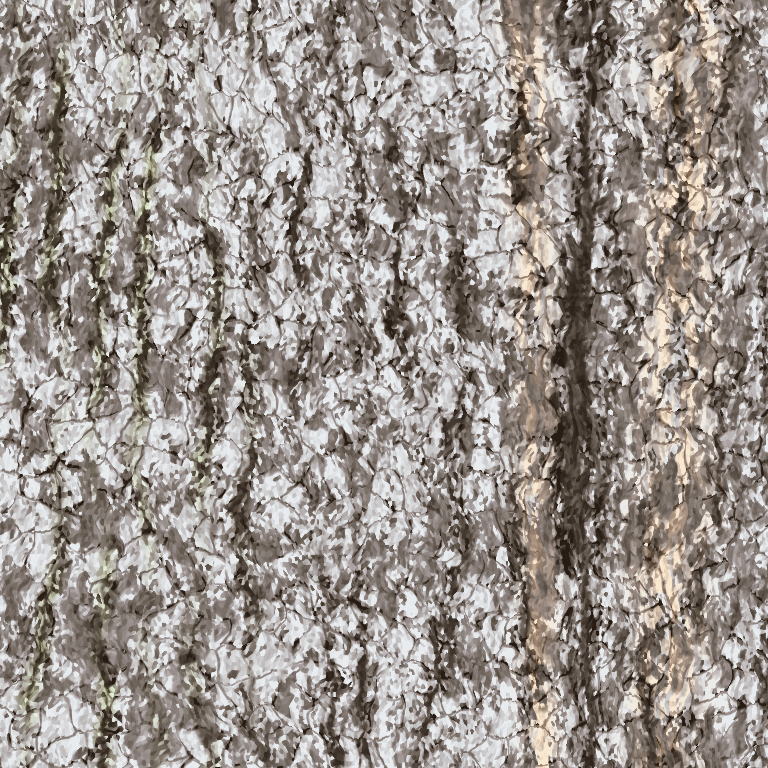
A WebGL 1 fragment shader for this texture:

```glsl
precision highp float;
uniform vec2 u_resolution;

float hash(vec2 p) {
  return fract(sin(dot(p, vec2(127.1, 311.7))) * 43758.5);
}

// Cellular noise: x = distance to the cell border, y = soft-edged cell value
vec2 cells(vec2 p) {
  vec2 home = floor(p);
  float nearest = 9.0, second = 9.0, total = 0.0, weights = 0.0;
  for (int j = -1; j <= 1; j++) {
    for (int i = -1; i <= 1; i++) {
      vec2 cell = home + vec2(float(i), float(j));
      vec2 seed = cell + vec2(hash(cell), hash(cell + 57.3));
      float d = length(p - seed);
      second = min(second, max(nearest, d));
      nearest = min(nearest, d);
      float w = exp2(-24.0 * d);
      total += w * hash(cell + 19.7);
      weights += w;
    }
  }
  return vec2(second - nearest, total / weights);
}

// Dark crevice to pale lichen
vec3 barkRamp(float t) {
  t = clamp(t, 0.0, 1.04) * 5.0;
  vec3 c = mix(vec3(0.15, 0.11, 0.08), vec3(0.33, 0.29, 0.25), clamp(t, 0.0, 1.0));
  c = mix(c, vec3(0.47, 0.43, 0.40), clamp(t - 1.0, 0.0, 1.0));
  c = mix(c, vec3(0.60, 0.56, 0.55), clamp(t - 2.0, 0.0, 1.0));
  c = mix(c, vec3(0.73, 0.71, 0.71), clamp(t - 3.0, 0.0, 1.0));
  return mix(c, vec3(0.88, 0.89, 0.90), clamp(t - 4.0, 0.0, 1.2));
}

// Wandering vertical fissures: x = dark core, y = rough shoulder
vec2 fissures(float s, float y, float ragged) {
  vec2 result = vec2(0.0);
  for (int i = -1; i <= 1; i++) {
    float b = floor(s + 0.5) + float(i);
    float h = hash(vec2(b, 3.0));
    float path = 0.3 * (h - 0.5) + 0.2 * sin(y * (5.0 + 4.0 * h) + h * 40.0)
               + 0.08 * sin(y * 23.0 + h * 70.0) + 0.04 * sin(y * 61.0 + h * 90.0);
    float d = abs(s - b - path) + ragged;
    float depth = smoothstep(-0.8, 0.7, sin(y * (6.0 + 6.0 * h) + h * 50.0)
                + 0.5 * sin(y * 27.0 + h * 30.0));
    result = max(result, vec2(depth * (1.0 - smoothstep(0.015, 0.085, d)),
                              (0.3 + 0.7 * depth) * (1.0 - smoothstep(0.05, 0.28, d))));
  }
  return result;
}

void main() {
  vec2 uv = gl_FragCoord.xy / u_resolution;

  // Leaning grain with a small irregular sway
  vec2 p = uv;
  p.x -= 0.05 * (uv.y - 0.5) * cos(6.28 * uv.x);
  p += 0.004 * vec2(sin(31.0 * uv.y + 14.0 * uv.x), sin(43.0 * uv.x + 9.0 * uv.y));
  p += 0.0018 * vec2(sin(137.0 * uv.y + 60.0 * uv.x), sin(171.0 * uv.x - 50.0 * uv.y));

  float grain = cells(p * vec2(230.0, 165.0)).y;
  float flake = cells(p * vec2(85.0, 52.0) + 7.0).y;
  float fibre = cells(p * vec2(170.0, 20.0) + 31.0).y;
  vec2 ragged = vec2(flake - 0.5, grain - 0.5);
  float patches = cells(p * vec2(34.0, 18.0) + 0.25 * ragged + 13.0).y;
  float plate = cells(p * vec2(25.0, 24.0) + 0.12 * ragged + 41.0).x;

  // Lichen over brown bark
  float oldBark = smoothstep(0.63, 0.72, uv.x);
  float lichen = 0.42 * patches + 0.34 * flake + 0.24 * grain - 0.06 * oldBark
               + 0.035 * sin(13.0 * uv.x + 3.0 * sin(5.0 * uv.y));
  float tone = mix(0.38 + 0.28 * flake, 0.95, smoothstep(0.39, 0.58, lichen));
  tone += 0.26 * (grain - 0.5) + (0.18 + 0.16 * oldBark) * (fibre - 0.5);

  // Plate borders and fissures
  float border = 1.0 - smoothstep(0.02, 0.11, plate);
  tone -= 0.5 * border * smoothstep(0.25, 0.65, patches * 0.5 + fibre * 0.5);
  vec2 fissure = fissures(p.x * 15.0, uv.y, 0.1 * ragged.x + 0.07 * ragged.y);
  fissure *= 1.0 - 0.4 * oldBark;
  tone -= fissure.y * (0.08 + 0.42 * (1.0 - grain) * (0.4 + 0.6 * fibre));
  tone = mix(tone, 0.06 + 0.12 * grain, 0.92 * fissure.x);

  // One deep cleft with torn sides
  float cleft = abs(uv.x - 0.757 - 0.01 * sin(8.0 * uv.y + 1.0) - 0.004 * sin(29.0 * uv.y));
  float gape = 0.005 + 0.011 * smoothstep(-0.4, 0.9, sin(6.0 * uv.y - 1.5));
  float torn = cleft + 0.006 * ragged.x + 0.004 * ragged.y;
  tone -= 0.25 * (1.0 - smoothstep(gape, gape + 0.03, torn)) * (1.2 - fibre);
  tone = mix(tone, 0.04 + 0.3 * grain * fibre, 0.9 * (1.0 - smoothstep(gape * 0.6, gape + 0.003, torn)));

  // Tan inner wood on the right, faint moss on the left
  vec3 color = barkRamp(tone);
  float tan1 = exp(-pow((p.x - 0.695) / 0.025, 2.0));
  float tan2 = exp(-pow((p.x - 0.88) / 0.05, 2.0));
  float wood = max(tan1, tan2) * smoothstep(0.3, 0.7, 0.5 * fibre + 0.5 * flake);
  color *= mix(vec3(1.0), vec3(1.1, 0.98, 0.83), 0.8 * wood);
  float moss = fissure.y * (1.0 - smoothstep(0.2, 0.4, uv.x)) * flake;
  color *= mix(vec3(1.0), vec3(0.96, 1.0, 0.82), moss);
  gl_FragColor = vec4(color, 1.0);
}
```
